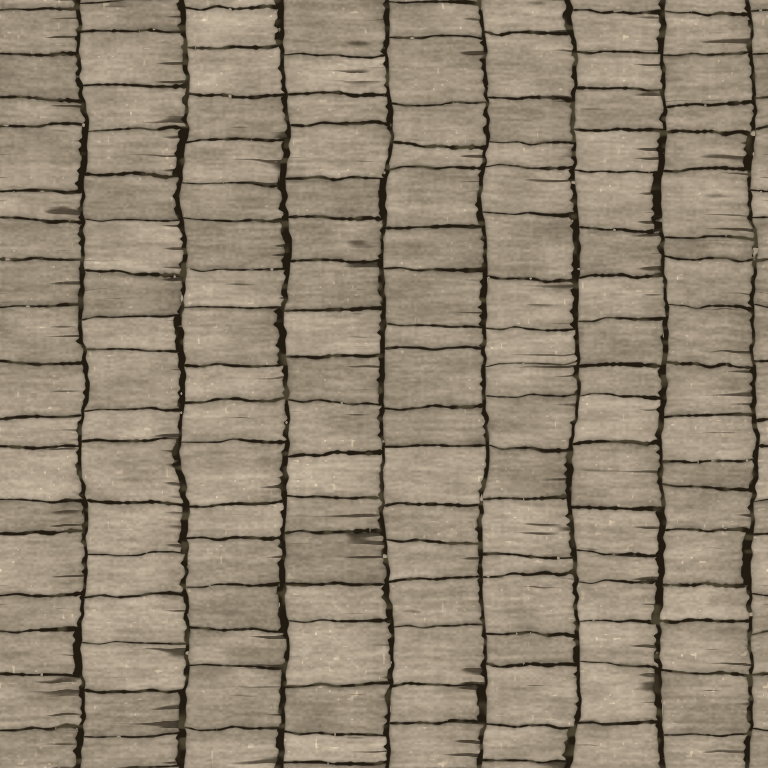
Give the GLSL for this texture, as a Shadertoy shader.

```glsl
// Weathered wooden shingles: eight uneven columns of short boards, split by dark
// ragged seams. Each board is located from jittered seam formulas, then shaded
// with stretched noise for grain, cracks, stains and pale specks.

#define COLUMNS 8.0
#define ROWS 17.0
#define ROW_JITTER 0.62
#define ROW_TILT 0.22
#define EDGE_WOBBLE 0.014
#define END_RAGGED 0.005
#define CRACK_AMOUNT 0.62
#define SPECK_AMOUNT 0.35
#define PALE_WOOD vec3(0.75, 0.69, 0.605)
#define BROWN_WOOD vec3(0.49, 0.445, 0.375)
#define GAP_DARK vec3(0.13, 0.105, 0.07)
#define GAP_DUST vec3(0.29, 0.26, 0.19)

float hash(vec2 p) {
    return fract(sin(dot(p, vec2(127.1, 311.7))) * 43758.5453);
}

// Value noise that wraps after "period" cells
float noise(vec2 p, vec2 period) {
    vec2 i = floor(p), f = fract(p);
    f = f * f * (3.0 - 2.0 * f);
    vec2 a = mod(i, period), b = mod(i + 1.0, period);
    return mix(mix(hash(a), hash(vec2(b.x, a.y)), f.x),
               mix(hash(vec2(a.x, b.y)), hash(b), f.x), f.y);
}

// Noise over the canvas with a whole number of cells each way
float layer(vec2 p, vec2 cells, float seed) {
    return noise(p * cells + floor(seed * 50.0), cells);
}

// Horizontal position of the seam left of column c, at height y
float columnSeam(float c, float y) {
    float spread = -0.006 - 0.012 * cos(6.28319 * c / COLUMNS - 0.385);
    float bend = noise(vec2(c, y * 12.0), vec2(COLUMNS, 12.0)) - 0.5;
    float chips = noise(vec2(c, y * 90.0), vec2(COLUMNS, 90.0)) - 0.5;
    return c / COLUMNS + spread + EDGE_WOBBLE * bend + 0.004 * chips;
}

// Height (x) and half width (y) of the seam below row r, at u across the column
vec2 rowSeam(float c, float r, float u) {
    vec2 id = vec2(mod(c, COLUMNS), mod(r, ROWS));
    float shift = ROW_JITTER * (hash(id + 3.0) - 0.5);
    float tilt = ROW_TILT * (hash(id + 17.0) - 0.5) * (u - 0.5);
    float wave = noise(vec2(u * 6.0 + id.x * 9.0, id.y * 5.0), vec2(512.0)) - 0.5;
    float fine = noise(vec2(u * 25.0 + id.x * 31.0, id.y * 7.0), vec2(512.0));
    float startWidth = mix(0.0004, 0.0018, hash(id + 29.0));
    float endWidth = mix(0.0009, 0.0031, hash(id + 41.0));
    float width = mix(startWidth, endWidth, u * u) * (0.55 + 0.9 * fine);
    return vec2((r + shift + tilt + 0.08 * wave) / ROWS, width);
}

void mainImage(out vec4 fragColor, in vec2 fragCoord) {
    vec2 p = fragCoord / iResolution.xy;
    float soft = 0.8 / iResolution.y;

    // Find the column
    float c = floor(p.x * COLUMNS);
    if (p.x < columnSeam(c, p.y)) c -= 1.0;
    else if (p.x >= columnSeam(c + 1.0, p.y)) c += 1.0;
    float left = columnSeam(c, p.y), right = columnSeam(c + 1.0, p.y);
    float u = (p.x - left) / (right - left);

    // Find the board within the column
    float r = floor(p.y * ROWS);
    if (p.y < rowSeam(c, r, u).x) r -= 1.0;
    else if (p.y >= rowSeam(c, r + 1.0, u).x) r += 1.0;
    vec2 low = rowSeam(c, r, u), high = rowSeam(c, r + 1.0, u);
    vec2 board = vec2(mod(c, COLUMNS), mod(r, ROWS));
    float seed = hash(board + 53.0), tone = hash(board + 67.0);

    // Distance from the board's edges, with a splintered right end
    float endLength = hash(board + 71.0);
    float splinter = layer(p, vec2(8.0, 180.0), seed);
    float endGap = 0.002 + 0.007 * pow(endLength, 3.0) + END_RAGGED * splinter * splinter;
    float across = min(p.x - left - 0.0012, right - p.x - endGap);
    float along = min(p.y - low.x - low.y, high.x - p.y - high.y);
    float inside = min(across, along);

    // Grain, stains and board tone; the grain follows the lower seam
    vec2 q = vec2(p.x, p.y - 0.5 * (low.x - r / ROWS));
    float grain = 0.55 * layer(q, vec2(18.0, 190.0), seed)
                + 0.45 * layer(q, vec2(70.0, 330.0), tone);
    float grit = layer(p, vec2(240.0, 300.0), seed);
    float stain = layer(p, vec2(22.0, 40.0), seed);
    float light = 0.56 + 0.36 * (tone - 0.5) + 0.62 * (grain - 0.5)
                + 0.3 * (grit - 0.5) + 0.4 * (stain - 0.5);
    light -= 0.2 * seed * smoothstep(0.6, 1.0, u);
    vec3 color = mix(BROWN_WOOD, PALE_WOOD, clamp(light, -0.25, 1.15));

    // Fine cracks, mostly running in from the right end
    float crackNoise = layer(q, vec2(13.0, 165.0), tone);
    float reach = mix(0.93, 0.7, smoothstep(0.35, 1.0, u) * (0.4 + 0.6 * seed));
    float crack = smoothstep(reach, reach + 0.13, crackNoise);
    color = mix(color, GAP_DARK, CRACK_AMOUNT * crack);

    // Pale specks scattered over the wood
    float speck = smoothstep(0.86, 0.98, layer(p, vec2(170.0, 190.0), tone));
    color += SPECK_AMOUNT * speck * stain * (PALE_WOOD - 0.25);

    // Shade beside the seams, then the dusty seams themselves
    color *= 1.0 - 0.28 * exp(-max(inside, 0.0) / 0.0022);
    float dust = layer(p, vec2(75.0, 110.0), 0.3);
    vec3 gap = mix(GAP_DARK, GAP_DUST, smoothstep(0.5, 0.9, dust));
    float chip = smoothstep(0.9, 0.97, layer(p, vec2(110.0, 80.0), 0.7));
    gap = mix(gap, PALE_WOOD, 0.8 * chip);
    color = mix(gap, color, smoothstep(-soft, soft, inside));

    fragColor = vec4(clamp(color, 0.0, 1.0), 1.0);
}
```
